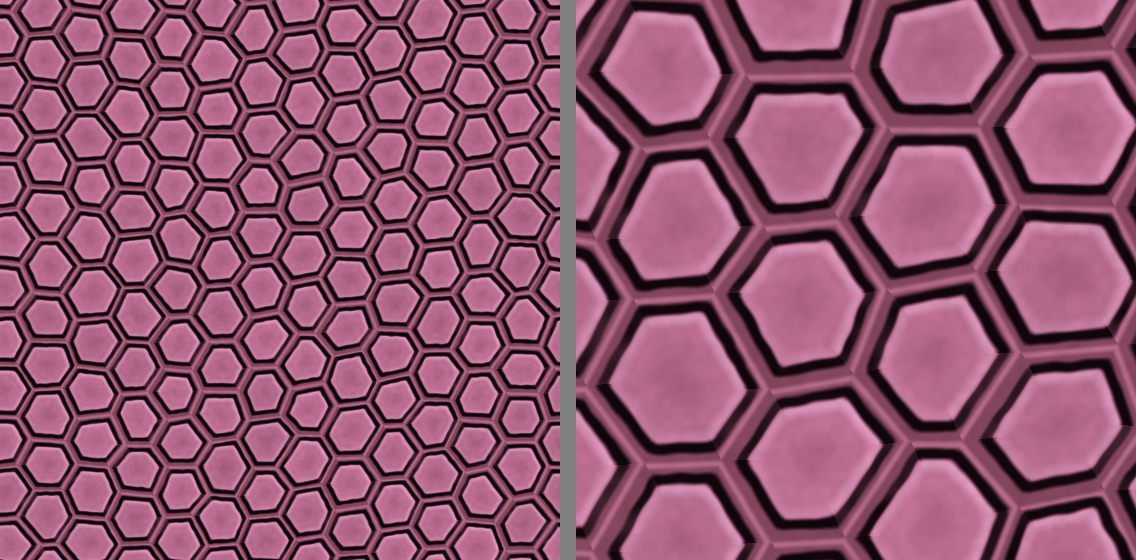
Left, the full canvas; right, a detail of the centre.
A Shadertoy shader for this pattern:

```glsl
const float ROWS = 11.0;            // cells down the canvas
const float COLUMN_STEP = 0.845;    // column spacing, in row heights
const vec2 LATTICE_ORIGIN = vec2(0.125, 0.31);
const float RISE = 0.48;            // upward drift of the right-hand columns
const float LEAN = 0.13;            // leftward lean of the upper rows
const float JITTER = 0.20;
const float INSET = 0.122;          // half the gap between two faces
const float INSET_SPREAD = 0.05;
const float CORNER = 0.035;
const float GROOVE_CENTER = -0.030;
const float GROOVE_HALF = 0.050;
const float STREAK_OFFSET = 0.022;
const float STREAK_HALF = 0.030;
const float GRAIN = 0.05;
const vec2 LIGHT = vec2(0.707, 0.707);

const vec3 FACE = vec3(0.72, 0.42, 0.56);
const vec3 FACE_CENTER = vec3(0.66, 0.37, 0.50);
const vec3 RIM = vec3(0.84, 0.58, 0.72);
const vec3 RIDGE = vec3(0.51, 0.27, 0.36);
const vec3 RIDGE_LIGHT = vec3(0.70, 0.41, 0.54);
const vec3 GROOVE = vec3(0.06, 0.02, 0.04);

vec2 hash22(vec2 p) {
    vec3 h = fract(p.xyx * vec3(0.1031, 0.1030, 0.0973));
    h += dot(h, h.yzx + 33.33);
    return fract((h.xx + h.yz) * h.zy);
}

float valueNoise(vec2 p) {
    vec2 i = floor(p), f = fract(p);
    f = f * f * (3.0 - 2.0 * f);
    float low = mix(hash22(i).x, hash22(i + vec2(1, 0)).x, f.x);
    float high = mix(hash22(i + vec2(0, 1)).x, hash22(i + 1.0).x, f.x);
    return mix(low, high, f.y);
}

float smoothMin(float a, float b, float k) {
    float h = max(k - abs(a - b), 0.0) / k;
    return min(a, b) - 0.25 * h * h * k;
}

// Jittered centre of the cell at (column, row); odd columns sit half a row higher
vec2 cellCenter(vec2 id) {
    vec2 c = vec2(id.x * COLUMN_STEP, id.y + 0.5 * mod(id.x, 2.0));
    return c + (hash22(id + 40.0) - 0.5) * JITTER;
}

vec2 nearestCell(vec2 p) {
    float column = round(p.x / COLUMN_STEP);
    vec2 base = vec2(column, round(p.y - 0.5 * mod(column, 2.0)));
    vec2 best = base;
    float bestDist = 1e3;
    for (int x = -1; x <= 1; x++)
    for (int y = -1; y <= 1; y++) {
        vec2 id = base + vec2(x, y);
        vec2 d = cellCenter(id) - p;
        if (dot(d, d) < bestDist) { bestDist = dot(d, d); best = id; }
    }
    return best;
}

// x: distance to the cell border, y: same with rounded corners, zw: outward normal
vec4 cellBorder(vec2 p, vec2 id) {
    vec2 center = cellCenter(id);
    vec4 border = vec4(1.0, 1.0, 0.0, 1.0);
    for (int x = -1; x <= 1; x++)
    for (int y = -1; y <= 1; y++) {
        if (x == 0 && y == 0) continue;
        vec2 other = cellCenter(id + vec2(x, y));
        vec2 n = normalize(other - center);
        float d = dot(0.5 * (center + other) - p, n);
        border.y = smoothMin(border.y, d, CORNER);
        if (d < border.x) border.xzw = vec3(d, n);
    }
    return border;
}

void mainImage(out vec4 fragColor, in vec2 fragCoord) {
    vec2 uv = fragCoord / iResolution.y;
    float pixel = ROWS / iResolution.y;

    // Slightly bent lattice
    vec2 p = uv * ROWS - LATTICE_ORIGIN;
    p.y -= RISE * smoothstep(0.3, 1.0, uv.x);
    p.x += LEAN * smoothstep(0.5, 1.0, uv.y);

    vec2 id = nearestCell(p);
    vec4 border = cellBorder(p, id);
    vec2 variation = hash22(id + 91.0);
    float facing = dot(border.zw, LIGHT);
    float inside = border.y - INSET - (variation.x - 0.5) * INSET_SPREAD;
    inside += (valueNoise(p * 9.0 + 50.0) - 0.5) * 0.016;

    // Ridge with a light streak along one flank
    float across = border.x * clamp(facing * 8.0, -1.0, 1.0);
    float streak = 1.0 - smoothstep(0.0, STREAK_HALF + pixel, abs(across - STREAK_OFFSET));
    vec3 color = mix(RIDGE, RIDGE_LIGHT, streak);

    // Raised face: dusky centre, bright rim towards the light
    vec3 face = mix(FACE, FACE_CENTER, smoothstep(0.14, 0.36, inside));
    float rim = smoothstep(0.0, 0.03, inside) * (1.0 - smoothstep(0.03, 0.11, inside));
    face = mix(face, RIM, rim * (0.65 + 0.3 * facing));
    face *= 0.98 + 0.05 * variation.y;
    color = mix(color, face, smoothstep(-pixel, pixel, inside));

    // Dark groove, worn thin on the edges that run along the light
    float wear = valueNoise(p * 7.0 + 20.0);
    float strength = mix(0.55 + 0.5 * wear, 1.0, smoothstep(0.2, 0.75, abs(facing)));
    float width = GROOVE_HALF * mix(0.8, 1.05, abs(facing));
    float groove = 1.0 - smoothstep(0.3 * width, width + 0.5 * pixel, abs(inside - GROOVE_CENTER));
    color = mix(color, GROOVE, groove * min(strength, 1.0));

    // Fine surface grain
    color *= 1.0 + GRAIN * (valueNoise(p * 22.0 + 70.0) + valueNoise(p * 11.0 + 30.0) - 1.0);
    fragColor = vec4(color, 1.0);
}
```
